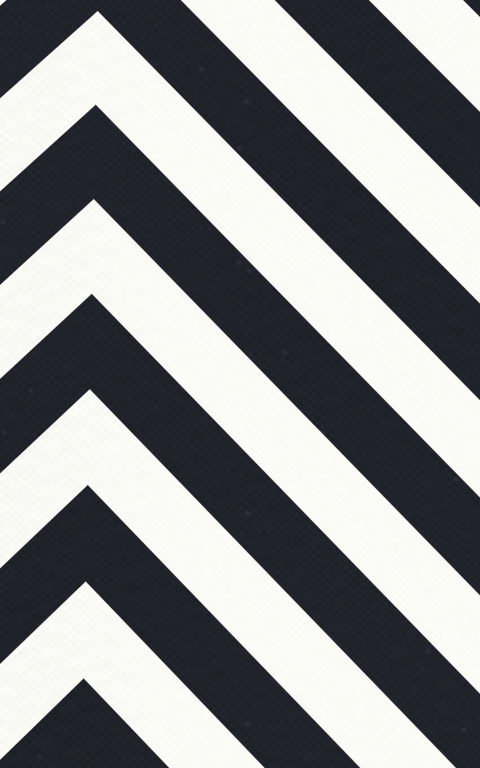
Write a WebGL 2 fragment shader that draws this pattern.

```glsl
#version 300 es
precision highp float;

uniform vec2 u_resolution;
out vec4 fragColor;

// Lengths are fractions of the canvas height, measured downward from the top.
const vec3 WHITE = vec3(0.984, 0.984, 0.966);
const vec3 NAVY = vec3(0.125, 0.135, 0.165);
const float FIRST_APEX = 0.0143;     // top of the first whole white chevron
const float BAND_HEIGHT = 0.1217;    // vertical size of one band at the apex
const float BAND_GROWTH = 0.00035;   // slight widening toward the bottom
const float AXIS_X = 0.1275;         // fold line at the top
const float AXIS_LEAN = 0.021;       // drift of the fold line to the left
const vec2 LEFT_SLOPE = vec2(0.910, 0.096);   // base, change with height
const vec2 RIGHT_SLOPE = vec2(0.9965, 0.031);
const float PERPENDICULAR = 0.707;   // vertical to perpendicular distance
const vec2 THREADS = vec2(170.0, 190.0);
const float WEAVE_ON_WHITE = 0.010;
const float WEAVE_ON_NAVY = 0.016;
const float FLECK_DENSITY = 0.012;
const float FLECK_STRENGTH = 0.045;
const float PI = 3.14159;

float hash(vec2 cell) {
    return fract(sin(dot(cell, vec2(127.1, 311.7))) * 43758.5);
}

// Signed distance to the nearest band edge, positive inside white.
float chevronDistance(vec2 p) {
    float side = p.x - AXIS_X + AXIS_LEAN * p.y;
    vec2 slope = side < 0.0 ? LEFT_SLOPE : RIGHT_SLOPE;
    float reach = abs(side);
    float apexY = (p.y - slope.x * reach) / (1.0 + slope.y * reach);

    // Invert apexY = FIRST_APEX + BAND_HEIGHT * n + BAND_GROWTH * n * n.
    float root = sqrt(BAND_HEIGHT * BAND_HEIGHT + 4.0 * BAND_GROWTH * (apexY - FIRST_APEX));
    float band = (root - BAND_HEIGHT) / (2.0 * BAND_GROWTH);
    float phase = abs(mod(band - 0.5, 2.0) - 1.0) - 0.5;
    return phase * root * PERPENDICULAR;
}

// Plain weave: alternating raised threads with uneven tension.
float weave(vec2 p) {
    vec2 thread = p * THREADS;
    float checker = sin(thread.x * PI) * sin(thread.y * PI);
    float uneven = hash(floor(thread)) - 0.5;
    float slub = sin(p.y * 211.0 + 2.0 * sin(p.x * 17.0)) * sin(p.x * 83.0 + sin(p.y * 29.0));
    return 0.55 * checker + 0.8 * uneven + 0.25 * slub;
}

// Sparse pale fibres, one rounded point per chosen cell.
float flecks(vec2 p) {
    vec2 grid = p * THREADS * 0.5;
    vec2 cell = floor(grid);
    vec2 center = 0.3 + 0.4 * vec2(hash(cell + 7.0), hash(cell + 19.0));
    float spot = 1.0 - smoothstep(0.1, 0.45, length(fract(grid) - center));
    return spot * step(1.0 - FLECK_DENSITY, hash(cell + 41.0));
}

void main() {
    float pixel = 1.0 / u_resolution.y;
    vec2 p = gl_FragCoord.xy * pixel;
    p.y = 1.0 - p.y;

    float whiteMask = smoothstep(-0.75 * pixel, 0.75 * pixel, chevronDistance(p));

    // Cloth relief, stronger on white near the left side.
    float relief = weave(p);
    float leftShade = 1.0 - smoothstep(0.0, 0.3, p.x);
    float slowTone = sin(p.x * 7.0 + 1.3) * sin(p.y * 5.0 + 0.4);
    vec3 white = WHITE + relief * WEAVE_ON_WHITE * (0.8 + leftShade) - 0.006 * leftShade;
    vec3 navy = NAVY + relief * WEAVE_ON_NAVY + 0.004 * slowTone + FLECK_STRENGTH * flecks(p);

    fragColor = vec4(clamp(mix(navy, white, whiteMask), 0.0, 1.0), 1.0);
}
```
